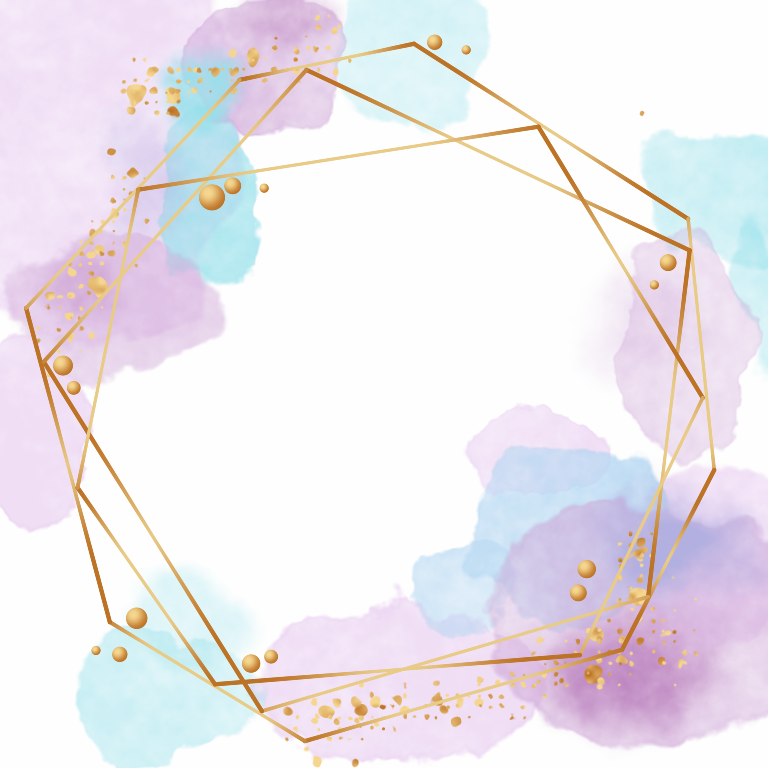
Reproduce this background procedurally as a Shadertoy shader.

```glsl
#define PALE vec3(0.94, 0.87, 0.96)
#define LILAC vec3(0.83, 0.69, 0.86)
#define VIOLET vec3(0.74, 0.52, 0.75)
#define INDIGO vec3(0.70, 0.69, 0.88)
#define BLUE vec3(0.72, 0.85, 0.95)
#define AQUA vec3(0.59, 0.88, 0.92)
#define GOLD_DARK vec3(0.74, 0.45, 0.15)
#define GOLD_LIGHT vec3(0.96, 0.84, 0.56)
#define LINE_WIDTH 0.25
#define RAGGED 9.0
#define GRAIN 0.9

// Corners of three closed outlines, in percent of the canvas, y downwards
const vec2 corners[19] = vec2[19](
    vec2(31.2, 10.4), vec2(53.9, 5.7), vec2(89.6, 28.5), vec2(93, 61.2),
    vec2(81, 84.6), vec2(39.7, 96.5), vec2(14.3, 81), vec2(3.4, 40.1),
    vec2(39.9, 9.1), vec2(89.8, 32.6), vec2(84.4, 77.7), vec2(34.1, 92.6), vec2(5.7, 47.1),
    vec2(18, 24.7), vec2(70.1, 16.5), vec2(91.5, 51.8), vec2(75.5, 85.3), vec2(28, 89.1), vec2(10.1, 63.5));

// Bead centre and radius
const vec3 beads[16] = vec3[16](
    vec3(27.6, 25.7, 1.7), vec3(30.3, 24.2, 1.1), vec3(34.4, 24.5, 0.6), vec3(56.6, 5.5, 1),
    vec3(60.7, 6.5, 0.6), vec3(87, 34.2, 1.1), vec3(85.2, 37.1, 0.6), vec3(8.2, 47.6, 1.3),
    vec3(9.6, 50.5, 0.9), vec3(17.8, 80.5, 1.4), vec3(15.6, 85.2, 1), vec3(12.5, 84.7, 0.6),
    vec3(32.7, 86.4, 1.2), vec3(35.3, 85.5, 0.9), vec3(76.4, 74.1, 1.2), vec3(75.3, 77.2, 1.1));

float hash(vec2 p) {
    vec3 q = fract(vec3(p.xyx) * 0.1031);
    q += dot(q, q.yzx + 33.33);
    return fract((q.x + q.y) * q.z);
}

float noise(vec2 p) {
    vec2 i = floor(p), f = fract(p);
    f = f * f * (3.0 - 2.0 * f);
    vec2 e = vec2(0, 1);
    return mix(mix(hash(i), hash(i + e.yx), f.x), mix(hash(i + e), hash(i + e.yy), f.x), f.y);
}

float fbm(vec2 p) {
    float sum = 0.0, amp = 0.5;
    for (int i = 0; i < 5; i++) {
        sum += amp * noise(p);
        p = mat2(1.6, 1.2, -1.2, 1.6) * p + 7.0;
        amp *= 0.5;
    }
    return sum;
}

// Distance to a segment and position along it
vec2 segment(vec2 p, vec2 a, vec2 b) {
    float h = clamp(dot(p - a, b - a) / dot(b - a, b - a), 0.0, 1.0);
    return vec2(length(p - mix(a, b, h)), h);
}

// One pool of paint; w holds the ragged position and the paper grain
void wash(inout vec3 paper, vec3 w, vec2 centre, vec2 radius, float soft, vec3 tint, float load) {
    float q = length((w.xy - centre) / radius);
    float mask = 1.0 - smoothstep(1.0 - soft, 1.0, q);
    paper = mix(paper, tint, clamp(load * mask * w.z, 0.0, 1.0));
    float rim = mask * smoothstep(0.9, 0.98, q) * step(soft, 0.15);
    paper *= 1.0 - rim * load * 0.3 * (1.0 - tint);
}

// How thickly the flakes lie
float flakeDensity(vec2 p) {
    float d = segment(p, vec2(19, 12), vec2(42, 6)).x;
    d = min(d, segment(p, vec2(8, 44), vec2(16, 24)).x);
    d = min(d, segment(p, vec2(40, 95), vec2(68, 90)).x);
    d = min(d, segment(p, vec2(72, 87), vec2(88, 84)).x);
    d = min(d, segment(p, vec2(83, 72), vec2(83, 80)).x);
    return exp(-d * d / 8.0);
}

void mainImage(out vec4 fragColor, in vec2 fragCoord) {
    vec2 p = 100.0 * fragCoord / iResolution.xy;
    p.y = 100.0 - p.y;
    float px = 100.0 / iResolution.y;
    vec3 col = vec3(0.995);

    // Watercolour, upper left
    vec2 warp = vec2(fbm(p * 0.12), fbm(p * 0.12 + 40.0)) - 0.48;
    vec3 w = vec3(p + RAGGED * warp, 1.0 + GRAIN * (0.6 * fbm(p * 0.6) + 0.8 * fbm(p * 0.09 + 9.0) - 0.7));
    wash(col, w, vec2(10, 17), vec2(24, 29), 0.06, PALE, 0.85);
    wash(col, w, vec2(54, 6), vec2(11, 12), 0.1, AQUA, 0.35);
    wash(col, w, vec2(28, 26), vec2(7, 12), 0.08, AQUA, 0.6);
    wash(col, w, vec2(35, 8), vec2(10, 10), 0.06, LILAC, 0.6);
    wash(col, w, vec2(27, 12.5), vec2(7, 8), 0.7, AQUA, 0.9);
    wash(col, w, vec2(37, 2), vec2(8, 8), 0.8, VIOLET, 0.45);
    wash(col, w, vec2(19, 24), vec2(8, 12), 0.8, INDIGO, 0.3);
    wash(col, w, vec2(14, 40), vec2(14, 10), 0.1, LILAC, 0.5);
    wash(col, w, vec2(10, 37), vec2(8, 7), 0.8, VIOLET, 0.3);
    wash(col, w, vec2(4, 57), vec2(9, 12), 0.06, PALE, 0.95);
    // Right side
    wash(col, w, vec2(95, 25), vec2(12, 10), 0.1, AQUA, 0.45);
    wash(col, w, vec2(99, 38), vec2(4, 11), 0.2, AQUA, 0.45);
    wash(col, w, vec2(89, 46), vec2(8, 15), 0.06, LILAC, 0.42);
    wash(col, w, vec2(84, 42), vec2(9, 9), 0.8, LILAC, 0.35);
    // Lower right
    wash(col, w, vec2(51, 89), vec2(19, 11), 0.06, PALE, 0.95);
    wash(col, w, vec2(71, 58.5), vec2(10, 6), 0.06, PALE, 0.9);
    wash(col, w, vec2(94, 72), vec2(14, 12), 0.1, PALE, 0.9);
    wash(col, w, vec2(74, 69), vec2(14, 12), 0.08, BLUE, 0.7);
    wash(col, w, vec2(60, 75), vec2(7, 6), 0.1, BLUE, 0.6);
    wash(col, w, vec2(84, 82), vec2(22, 17), 0.06, LILAC, 0.55);
    wash(col, w, vec2(88, 71), vec2(13, 10), 0.8, INDIGO, 0.9);
    wash(col, w, vec2(82, 88), vec2(17, 12), 0.8, VIOLET, 0.8);
    // Lower left
    wash(col, w, vec2(21, 91), vec2(13, 9), 0.08, AQUA, 0.42);
    wash(col, w, vec2(25, 81), vec2(9, 7), 0.5, AQUA, 0.3);

    // Scattered gold flakes in three sizes
    for (float cell = 5.0; cell > 1.0; cell *= 0.53) {
        vec2 id = floor(p / cell), key = id + cell * 31.0;
        vec2 centre = (id + 0.4 + 0.2 * vec2(hash(key), hash(key + 5.0))) * cell;
        float r = cell * mix(0.1, 0.22, hash(key + 11.0));
        float d = length(p - centre) - r + 1.4 * r * (noise(p * 3.5 / cell + key) - 0.5);
        float present = step(hash(key + 17.0), 0.75 * flakeDensity(centre));
        vec3 gold = mix(GOLD_DARK, GOLD_LIGHT, clamp(hash(key + 23.0) + 0.8 * noise(p * 0.9) - 0.1, 0.0, 1.0));
        col = mix(col, gold, present * (1.0 - smoothstep(-px, px, d)));
    }

    // Gold outlines, darker and thicker towards the corners
    for (int i = 0; i < 19; i++) {
        int first = i < 8 ? 0 : i < 13 ? 8 : 13;
        int end = i < 8 ? 8 : i < 13 ? 13 : 19;
        vec2 s = segment(p, corners[i], corners[i + 1 == end ? first : i + 1]);
        float tone = smoothstep(0.15, 0.5, abs(s.y - 0.5) + 0.2 * sin(float(i) * 2.4));
        float d = s.x - LINE_WIDTH * mix(0.85, 1.15, tone);
        vec3 gold = mix(GOLD_LIGHT * 0.95, GOLD_DARK, tone);
        col = mix(col, gold, 1.0 - smoothstep(-0.5 * px, 0.5 * px, d));
    }

    // Beads lit from the upper left
    for (int i = 0; i < 16; i++) {
        vec2 q = (p - beads[i].xy) / beads[i].z;
        float shade = smoothstep(0.1, 1.5, length(q + vec2(0.3, 0.35)));
        vec3 gold = mix(GOLD_LIGHT, GOLD_DARK, shade);
        float d = (length(q) - 1.0) * beads[i].z;
        col = mix(col, gold, 1.0 - smoothstep(-0.5 * px, 0.5 * px, d));
    }
    fragColor = vec4(col, 1.0);
}
```
